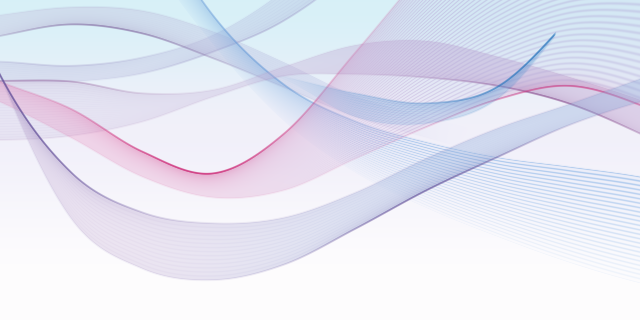
A WebGL 1 fragment shader for this background:

```glsl
precision highp float;
// Pale sky-to-white backdrop crossed by translucent silk ribbons.
// Each ribbon fills the space between two splines, is striped by
// interpolated threads and inked along parts of its two edges.
uniform vec2 u_resolution;

#define KNOTS_PER_UNIT 4.5
#define EDGE_WIDTH 0.0022
#define EDGE_GLOW 0.022
#define GLOW_AMOUNT 0.28
#define INK_REACH 0.34
#define SKY vec3(0.845, 0.940, 0.970)
#define HAZE vec3(0.945, 0.940, 0.978)
#define PAPER vec3(0.992, 0.988, 0.994)

vec2 point;   // x in 0..2 from the left, y in 0..1 down from the top
float pixel;  // height of one pixel in canvas units
vec3 colour;

// Catmull-Rom weights for four knots at signed distances d
vec4 kernel(vec4 d) {
  d = abs(d);
  vec4 inner = 1.0 + d * d * (1.5 * d - 2.5);
  vec4 outer = 2.0 + d * (-4.0 + d * (2.5 - 0.5 * d));
  return mix(inner, outer, step(1.0, d)) * step(d, vec4(2.0));
}

// Spline through twelve evenly spaced depths
float spline(float x, vec4 a, vec4 b, vec4 c) {
  vec4 d = x * KNOTS_PER_UNIT + 1.0 - vec4(0.0, 1.0, 2.0, 3.0);
  return dot(kernel(d), a) + dot(kernel(d - 4.0), b) + dot(kernel(d - 8.0), c);
}

// Depth of the curve, and the factor turning depth into distance
vec2 curve(vec4 a, vec4 b, vec4 c) {
  float y = spline(point.x, a, b, c);
  float slope = (spline(point.x + 0.005, a, b, c) - y) / 0.005;
  return vec2(y, inversesqrt(1.0 + slope * slope));
}

// Thin line with a soft halo, strongest around x = focus
float inkLine(float d, float inside, float focus) {
  float f = (point.x - focus) / INK_REACH;
  float line = 1.0 - smoothstep(EDGE_WIDTH - 0.5 * pixel, EDGE_WIDTH + pixel, d);
  float glow = GLOW_AMOUNT * exp(-d / EDGE_GLOW) * inside;
  return max(line, glow) * (0.12 + 0.88 * exp(-f * f));
}

// look: fill, thread, first edge, second edge opacity
// span: fade in from x to y, fade out from z to w
// threads: count, fading towards the second edge; focus: inked x of each edge
void ribbon(vec2 a, vec2 b, vec3 leftTint, vec3 rightTint, vec3 ink,
            vec4 look, vec4 span, vec2 threads, vec2 focus) {
  float v = point.y;
  float gap = b.x - a.x;
  float width = max(abs(gap), 0.0001);
  float t = clamp((v - a.x) * (gap < 0.0 ? -1.0 : 1.0) / width, 0.0, 1.0);
  float scale = mix(a.y, b.y, t);
  float depth = min(v - min(a.x, b.x), max(a.x, b.x) - v) * scale;
  float inside = smoothstep(-0.5 * pixel, 0.5 * pixel, depth);
  float visible = smoothstep(span.x, span.y, point.x)
                * (1.0 - smoothstep(span.z, span.w, point.x));

  // Threads blend to their mean where they are too fine to resolve
  float spacing = width * scale / threads.x;
  float wave = 0.5 + 0.5 * cos(6.28318 * t * threads.x);
  float thread = mix(0.4, wave * wave, smoothstep(1.2, 3.0, spacing / pixel));
  float body = (look.x + look.y * thread) * (1.0 - threads.y * t) * inside;
  vec3 tint = mix(leftTint, rightTint, smoothstep(0.2, 1.6, point.x));
  colour = mix(colour, tint, clamp(body * visible, 0.0, 1.0));

  float first = inkLine(abs(v - a.x) * a.y, inside, focus.x) * look.z;
  float second = inkLine(abs(v - b.x) * b.y, inside, focus.y) * look.w;
  colour = mix(colour, ink, max(first, second) * visible);
}

void main() {
  vec2 uv = gl_FragCoord.xy / u_resolution;
  point = vec2(2.0 * uv.x, 1.0 - uv.y);
  pixel = 1.0 / u_resolution.y;
  vec4 whole = vec4(-2.0, -1.0, 3.0, 4.0);

  // Backdrop
  colour = mix(SKY, HAZE, smoothstep(0.0, 0.42, point.y));
  colour = mix(colour, PAPER, smoothstep(0.4, 0.88, point.y));

  // Band rising out of the top left
  ribbon(curve(vec4(.19, .193, .206, .18), vec4(.109, -.031, -.234, -.5), vec4(-.8, -1.1, -1.4, -1.7)),
         curve(vec4(.25, .253, .255, .229), vec4(.161, .063, -.104, -.35), vec4(-.6, -.9, -1.2, -1.5)),
         vec3(.73, .74, .87), vec3(.66, .72, .87), vec3(.62, .60, .78),
         vec4(.30, .10, .35, .45), whole, vec2(9.0, 0.0), vec2(.2, .8));
  // Lavender crest sinking to the right
  ribbon(curve(vec4(.08, .047, .023, .034), vec4(.099, .195, .3, .365), vec4(.42, .46, .5, .53)),
         curve(vec4(.16, .112, .076, .104), vec4(.182, .273, .365, .43), vec4(.49, .534, .57, .6)),
         vec3(.76, .72, .85), vec3(.58, .65, .85), vec3(.50, .40, .62),
         vec4(.26, .10, .1, .65), vec4(-2.0, -1.0, .8, 1.5), vec2(12.0, 0.0), vec2(.3, .35));
  // Wide blue fan
  ribbon(curve(vec4(-1.2, -.95, -.7, -.3), vec4(.05, .266, .38, .445), vec4(.492, .521, .552, .6)),
         curve(vec4(-1.2, -.9, -.6, -.17), vec4(.14, .38, .54, .65), vec4(.74, .82, .885, .93)),
         vec3(.45, .66, .86), vec3(.56, .72, .91), vec3(.40, .60, .84),
         vec4(.05, .62, .6, 0.0), whole, vec2(24.0, .85), vec2(.8, 1.0));
  // Mauve veil and hump
  ribbon(curve(vec4(.255, .253, .255, .292), vec4(.281, .208, .141, .128), vec4(.177, .24, .312, .4)),
         curve(vec4(.43, .437, .424, .38), vec4(.302, .237, .232, .242), vec4(.268, .323, .417, .53)),
         vec3(.81, .78, .89), vec3(.70, .55, .77), vec3(.50, .25, .52),
         vec4(.27, .12, .4, .6), whole, vec2(22.0, 0.0), vec2(.1, 1.7));
  // Pink valley opening into the upper right
  ribbon(curve(vec4(.16, .255, .341, .474), vec4(.542, .417, .164, -.1), vec4(-.34, -.52, -.68, -.8)),
         curve(vec4(.23, .318, .43, .552), vec4(.617, .594, .495, .396), vec4(.31, .268, .328, .44)),
         vec3(.91, .48, .70), vec3(.70, .66, .85), vec3(.80, .16, .46),
         vec4(.14, .42, .85, .6), whole, vec2(45.0, .3), vec2(.62, 1.78));
  // Long lower sweep, lavender turning blue
  ribbon(curve(vec4(-.31, .234, .539, .664), vec4(.698, .68, .602, .495), vec4(.401, .326, .247, .17)),
         curve(vec4(-.4, .234, .682, .839), vec4(.875, .826, .714, .594), vec4(.49, .391, .318, .26)),
         vec3(.79, .70, .84), vec3(.55, .68, .86), vec3(.36, .28, .58),
         vec4(.30, .08, .75, .65), whole, vec2(14.0, 0.0), vec2(.05, 1.33));
  // Blue crescent with a sharp tip
  ribbon(curve(vec4(.1, .1, .1, .15), vec4(.19, .24, .292, .323), vec4(.271, .06, -.2, -.5)),
         curve(vec4(.1, .1, .1, .15), vec4(.19, .25, .365, .385), vec4(.307, .06, -.2, -.5)),
         vec3(.50, .68, .87), vec3(.42, .64, .85), vec3(.16, .46, .74),
         vec4(.30, .15, .75, .15), vec4(.8, 1.15, 1.73, 1.74), vec2(10.0, .4), vec2(1.68, 1.6));

  gl_FragColor = vec4(colour, 1.0);
}
```
